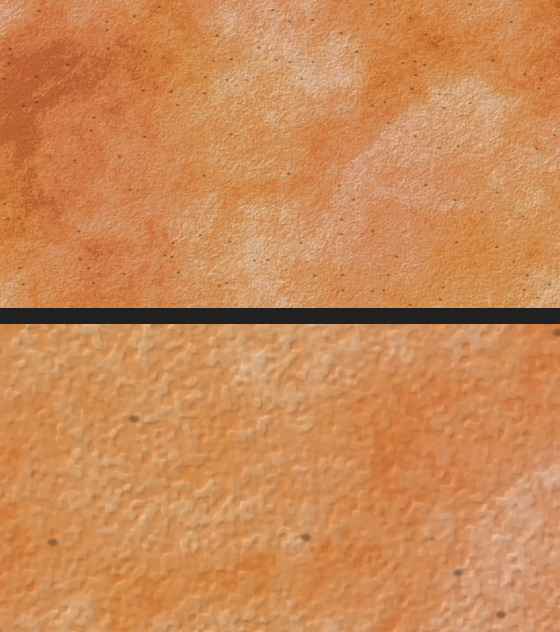
Top, the full canvas; bottom, a detail of the centre.
A Shadertoy shader for this texture:

```glsl
// Weathered terracotta plaster: cloudy washes of pale sand to burnt orange,
// made from warped octaves of smooth cellular noise, with dry-brush streaks,
// a raised sandy grit lit from the upper left, and a few small dark pits.

vec3 hash3(vec2 cell) {
    vec3 h = fract(cell.xyx * vec3(0.1031, 0.1030, 0.0973));
    h += dot(h, h.yxz + 33.33);
    return fract((h.xxy + h.yzz) * h.zyx);
}

// Smooth cellular noise in -1..1: random values blended around jittered points
float cellNoise(vec2 p) {
    vec2 cell = floor(p), local = p - cell;
    float sum = 0.0, total = 0.0;
    for (int y = -1; y <= 1; y++)
    for (int x = -1; x <= 1; x++) {
        vec2 offset = vec2(x, y);
        vec3 h = hash3(cell + offset);
        vec2 d = offset + h.xy - local;
        float weight = exp(-5.0 * dot(d, d));
        sum += weight * (2.0 * h.z - 1.0);
        total += weight;
    }
    return sum / total;
}

float layers(vec2 p, int octaves) {
    float sum = 0.0, gain = 1.0;
    for (int i = 0; i < octaves; i++) {
        sum += gain * cellNoise(p);
        p = mat2(0.8, -0.6, 0.6, 0.8) * p * 2.03 + 17.3;
        gain *= 0.6;
    }
    return sum;
}

float gritHeight(vec2 p) {
    return cellNoise(p * 150.0) + 0.8 * cellNoise(p * 72.0 + 9.0);
}

// Sparse round pits, returned as a soft mask
float pits(vec2 p) {
    p *= 22.0;
    vec2 cell = floor(p);
    vec3 h = hash3(cell + 71.0);
    float radius = 0.05 + 0.05 * h.z;
    float d = length((p - cell - 0.2 - 0.6 * h.xy) * vec2(0.8, 1.1));
    return step(0.86, h.z) * (1.0 - smoothstep(radius * 0.4, radius * 1.5, d));
}

// Pigment from thin and pale (-2) to thick and burnt (+2)
vec3 pigment(float t) {
    vec3 c = vec3(0.84, 0.67, 0.54);
    c = mix(c, vec3(0.825, 0.61, 0.43), smoothstep(-1.9, -0.9, t));
    c = mix(c, vec3(0.815, 0.56, 0.36), smoothstep(-0.9, -0.35, t));
    c = mix(c, vec3(0.82, 0.54, 0.315), smoothstep(-0.35, 0.25, t));
    c = mix(c, vec3(0.81, 0.485, 0.245), smoothstep(0.25, 0.95, t));
    return mix(c, vec3(0.73, 0.385, 0.18), smoothstep(0.95, 2.0, t));
}

void mainImage(out vec4 fragColor, in vec2 fragCoord) {
    vec2 uv = fragCoord / iResolution.y;

    // Cloudy washes with ragged, warped borders
    vec2 warp = vec2(layers(uv * 3.0 + 4.7, 3), layers(uv * 3.0 + 31.2, 3));
    vec2 cloud = uv + 0.09 * warp;
    float tone = 1.65 * layers(cloud * 2.3 + 12.4, 6);
    tone -= 0.35 * cos(3.5 * uv.x + 0.8 * uv.y - 3.2);

    // Dry-brush streaks rising to the right
    vec2 along = mat2(0.77, -0.64, 0.64, 0.77) * (uv + 0.03 * warp);
    tone += 0.35 * cellNoise(along * vec2(7.0, 30.0));

    // Grit: pigment catches in the hollows, raised grains catch the light
    float grit = gritHeight(uv);
    float relief = grit - gritHeight(uv + vec2(-0.0022, 0.0026));
    float coarse = mix(1.15, 0.8, smoothstep(-1.2, 1.2, tone));
    tone -= 0.45 * coarse * grit;

    vec3 color = pigment(tone);
    color += vec3(0.0, 0.01, -0.035) * cellNoise(uv * 2.0 + 55.0);
    color *= 1.0 + 0.085 * coarse * relief;
    color *= 1.0 - 0.3 * pits(uv + 0.004 * warp);

    fragColor = vec4(clamp(color, 0.0, 1.0), 1.0);
}
```
